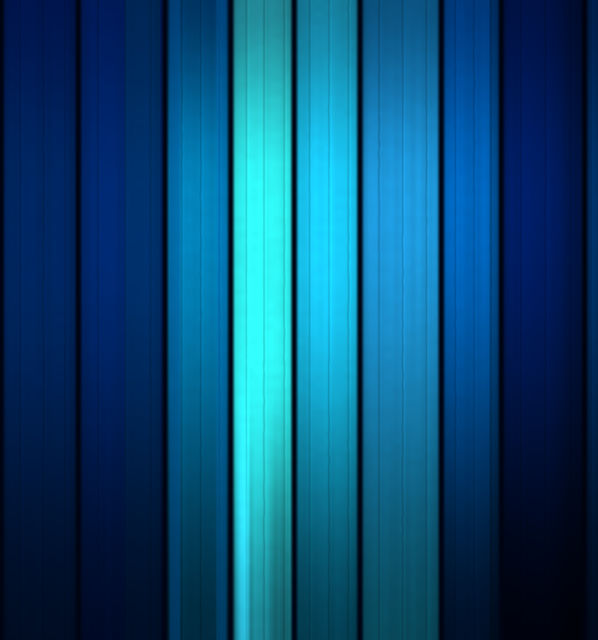
Write a WebGL 1 fragment shader that draws this background.

```glsl
precision highp float;
uniform vec2 u_resolution;

float hash(vec2 p) {
  return fract(sin(dot(p, vec2(127.1, 311.7))) * 43758.55);
}

float noise(vec2 p) {
  vec2 cell = floor(p), f = fract(p);
  f = f * f * (3.0 - 2.0 * f);
  return mix(mix(hash(cell), hash(cell + vec2(1.0, 0.0)), f.x),
             mix(hash(cell + vec2(0.0, 1.0)), hash(cell + vec2(1.0, 1.0)), f.x), f.y);
}

// Soft vertical band between two x positions
float band(float x, float left, float right, float soft) {
  return smoothstep(left - soft, left + soft, x) * (1.0 - smoothstep(right - soft, right + soft, x));
}

// Thin wavering grooves at fractions of a panel
float grooves(vec2 uv, float left, float width) {
  float shade = 1.0;
  for (int i = 0; i < 3; i++) {
    float k = float(i);
    float seed = hash(vec2(left * 37.0, k));
    float rough = smoothstep(0.3, 0.7, noise(vec2(seed * 50.0, uv.y * 5.0)));
    rough *= 0.15 + 0.85 * band(left, 0.48, 0.65, 0.01) * step(0.35, seed);
    float wobble = (noise(vec2(seed * 90.0, uv.y * 75.0)) - 0.5) * 0.009 * rough;
    float center = left + width * (0.24 + 0.295 * k + 0.03 * (seed - 0.5)) + wobble;
    float d = (uv.x - center) / 0.0016;
    shade -= (0.13 + 0.12 * rough) * exp(-d * d);
    shade += 0.05 * exp(-pow(d - 2.2, 2.0));
  }
  return shade;
}

// Paints one plank with a bright middle, shaded edges and grooves
void plank(inout vec3 color, vec2 uv, float left, float right, float fade,
           vec3 top, vec3 middle, vec3 bottom) {
  vec3 paint = mix(bottom, middle, smoothstep(-0.04, fade, uv.y));
  paint = mix(paint, top, smoothstep(0.68, 1.03, uv.y));
  float streak = noise(vec2(uv.x * 110.0, uv.y * 1.5));
  paint *= 0.95 + 0.1 * streak;
  paint *= grooves(uv, left, right - left);
  float edge = min(uv.x - left, right - uv.x);
  paint = mix(vec3(0.0, 0.02, 0.09), paint, smoothstep(0.0005, 0.0085, edge));
  paint *= 1.0 - 0.22 * exp(-max(edge, 0.0) / 0.01);
  float soft = 0.7 / u_resolution.x;
  color = mix(color, paint, band(uv.x, left, right, soft));
}

void main() {
  vec2 uv = gl_FragCoord.xy / u_resolution;
  vec3 color = vec3(0.0, 0.02, 0.08);

  // Planks from left to right
  plank(color, uv, 0.002, 0.131, 0.60,
        vec3(0.0, 0.08, 0.30), vec3(0.0, 0.15, 0.38), vec3(0.0, 0.05, 0.14));
  plank(color, uv, 0.131, 0.276, 0.64,
        vec3(0.0, 0.10, 0.34), vec3(0.0, 0.16, 0.44), vec3(0.0, 0.04, 0.15));
  plank(color, uv, 0.276, 0.386, 0.66,
        vec3(0.0, 0.20, 0.38), vec3(0.01, 0.53, 0.75), vec3(0.0, 0.16, 0.24));
  plank(color, uv, 0.386, 0.492, 0.46,
        vec3(0.13, 0.52, 0.58), vec3(0.20, 1.0, 1.0), vec3(0.09, 0.46, 0.52));
  plank(color, uv, 0.492, 0.602, 0.62,
        vec3(0.08, 0.48, 0.60), vec3(0.10, 0.82, 1.0), vec3(0.01, 0.24, 0.32));
  plank(color, uv, 0.602, 0.738, 0.68,
        vec3(0.04, 0.32, 0.50), vec3(0.12, 0.62, 0.89), vec3(0.03, 0.28, 0.35));
  plank(color, uv, 0.738, 0.838, 0.68,
        vec3(0.0, 0.22, 0.48), vec3(0.0, 0.41, 0.76), vec3(0.0, 0.06, 0.15));
  plank(color, uv, 0.838, 0.978, 0.70,
        vec3(0.0, 0.07, 0.27), vec3(0.0, 0.12, 0.41), vec3(0.0, 0.01, 0.05));
  plank(color, uv, 0.978, 1.02, 0.66,
        vec3(0.0, 0.12, 0.30), vec3(0.0, 0.20, 0.42), vec3(0.0, 0.04, 0.11));

  // Tinted strips within the blue planks
  color += vec3(0.0, 0.045, -0.015) * band(uv.x, 0.209, 0.268, 0.001) * (0.3 + 0.7 * uv.y);
  color = mix(color, vec3(0.0, 0.30, 0.58), 0.4 * band(uv.x, 0.284, 0.301, 0.002));
  color = mix(color, vec3(0.0, 0.42, 0.75), 0.3 * band(uv.x, 0.362, 0.379, 0.003));
  color *= 1.0 - 0.22 * band(uv.x, 0.819, 0.832, 0.002);
  color *= 1.0 - 0.3 * smoothstep(0.90, 0.97, uv.x) * (1.0 - step(0.978, uv.x));

  // Light streaks low on the brightest plank
  float low = 1.0 - smoothstep(0.12, 0.48, uv.y);
  float inside = band(uv.x, 0.394, 0.485, 0.004);
  color += vec3(0.07, 0.24, 0.30) * low * band(uv.x, 0.397, 0.415, 0.006);
  color *= 1.0 - 0.2 * low * inside * band(uv.x, 0.455, 0.478, 0.010);
  color += vec3(0.02, 0.09, 0.10) * low * inside * (noise(vec2(uv.x * 150.0, 2.0)) - 0.4);

  // Faint surface grain
  color *= 0.985 + 0.03 * noise(uv * vec2(60.0, 90.0));
  gl_FragColor = vec4(clamp(color, 0.0, 1.0), 1.0);
}
```
